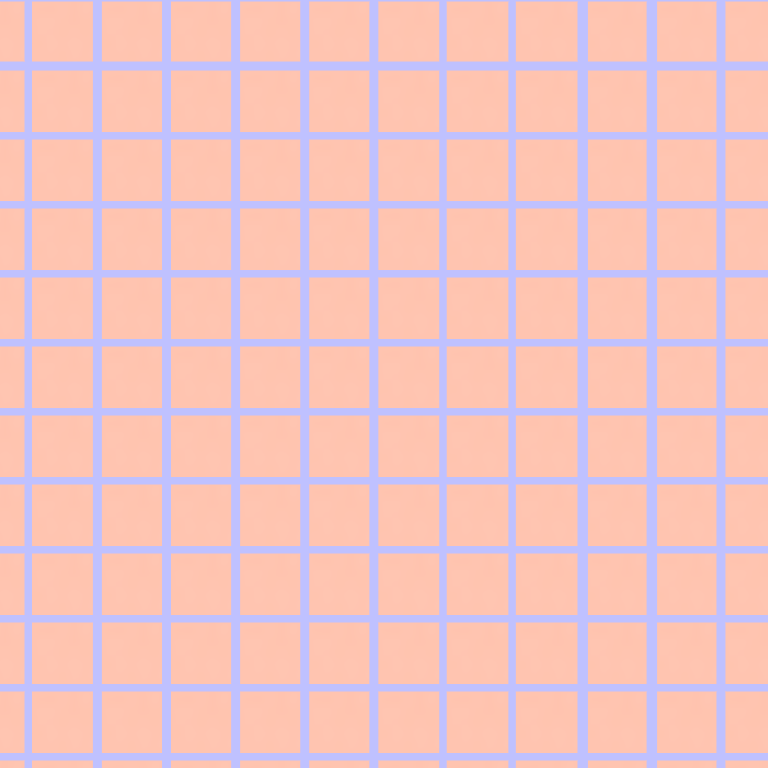
A Shadertoy shader for this pattern:

```glsl
#define GROUND vec3(1.0, 0.769, 0.69)
#define LINE_COLOR vec3(0.75, 0.755, 1.0)
#define COLUMN_PITCH 0.09
#define COLUMN_START 0.0368
#define COLUMN_WIDTH 0.0117
#define ROW_PITCH 0.08984
#define ROW_START 0.01465
#define ROW_WIDTH 0.00977
#define WIDTH_STEP 0.00195
#define MOTTLE_BLOCKS 6.0
#define MOTTLE_AMOUNT 0.012

float hash(vec2 p) {
    return fract(sin(dot(p, vec2(127.1, 311.7))) * 43758.5453);
}

// Coverage of a band of given width at signed distance d from its centre
float band(float d, float width, float pixel) {
    return clamp((0.5 * width - abs(d)) / pixel + 0.5, 0.0, 1.0);
}

// Vertical lines: a few run thinner or thicker, the last ones sit further right
float columnLines(float x, float pixel) {
    float i = round((x - COLUMN_START) / COLUMN_PITCH);
    float late = step(7.5, i);
    float thin = step(5.5, i) - late + 1.0 - step(0.5, i);
    float thick = late - step(9.5, i);
    float center = COLUMN_START + i * COLUMN_PITCH + late * WIDTH_STEP;
    return band(x - center, COLUMN_WIDTH + (thick - thin) * WIDTH_STEP, pixel);
}

// Horizontal lines: even, with one thicker line near the top
float rowLines(float y, float pixel) {
    float j = round((y - ROW_START) / ROW_PITCH);
    float extra = (step(9.5, j) - step(10.5, j)) * WIDTH_STEP;
    float center = ROW_START + j * ROW_PITCH + 0.5 * extra;
    return band(y - center, ROW_WIDTH + extra, pixel);
}

// Faint soft blocks, the same in every square
float mottle(vec2 p) {
    vec2 cell = fract((p - vec2(COLUMN_START, ROW_START)) / vec2(COLUMN_PITCH, ROW_PITCH));
    vec2 q = cell * MOTTLE_BLOCKS;
    vec2 b = floor(q);
    vec2 f = smoothstep(0.0, 1.0, fract(q));
    float low = mix(hash(b), hash(b + vec2(1.0, 0.0)), f.x);
    float high = mix(hash(b + vec2(0.0, 1.0)), hash(b + vec2(1.0)), f.x);
    return mix(low, high, f.y) - 0.5;
}

void mainImage(out vec4 fragColor, in vec2 fragCoord) {
    vec2 p = fragCoord / iResolution.y;
    float pixel = 1.0 / iResolution.y;
    vec3 ground = GROUND + MOTTLE_AMOUNT * mottle(p) * vec3(0.0, 0.6, 1.0);
    float lines = max(columnLines(p.x, pixel), rowLines(p.y, pixel));
    fragColor = vec4(mix(ground, LINE_COLOR, lines), 1.0);
}
```
